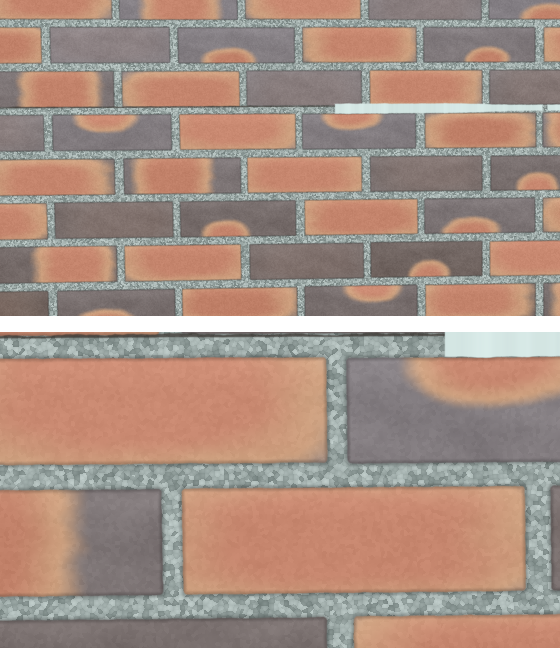
Top: the whole. Bottom: its middle third, enlarged.
Reproduce this texture procedurally as a Shadertoy shader.

```glsl
// Running-bond wall of glazed clay bricks with speckled mortar, seen slightly off axis.
// A warped grid gives each brick an id; hashes of that id choose its scorch pattern,
// layered sines mottle the glaze and cellular noise makes the mortar grain.

const vec3 MORTAR = vec3(0.61, 0.66, 0.65);
const vec3 LIME = vec3(0.83, 0.90, 0.89);
const vec3 BROWN = vec3(0.43, 0.38, 0.36);
const vec3 SLATE = vec3(0.52, 0.50, 0.52);
const vec3 TERRACOTTA = vec3(0.76, 0.50, 0.41);
const vec3 AMBER = vec3(0.82, 0.64, 0.50);
const float HALF_JOINT = 0.0128;

vec2 hash2(vec2 p) {
    vec3 h = fract(p.xyx * vec3(0.1031, 0.1030, 0.0973));
    h += dot(h, h.yzx + 33.33);
    return fract((h.xx + h.yz) * h.zy);
}

// Layered sines, roughly -1..1
float waves(vec2 p) {
    float sum = 0.0, amp = 0.5;
    for (int i = 0; i < 4; i++) {
        sum += amp * sin(p.x + 1.7 * sin(p.y)) * cos(p.y + sin(p.x * 0.7));
        p = mat2(1.5, 1.2, -1.2, 1.5) * p + 2.3;
        amp *= 0.55;
    }
    return sum;
}

// Cellular noise: x is the distance to the nearest grain, y its random shade
vec2 grains(vec2 p) {
    vec2 cell = floor(p), nearest = vec2(9.0, 0.0);
    for (int j = -1; j <= 1; j++)
    for (int i = -1; i <= 1; i++) {
        vec2 id = cell + vec2(i, j), rnd = hash2(id + 71.0);
        float d = length(id + rnd - p);
        if (d < nearest.x) nearest = vec2(d, fract(rnd.x * 7.0 + rnd.y * 3.0));
    }
    return nearest;
}

float roundBox(vec2 p, vec2 halfSize, float radius) {
    vec2 d = abs(p) - halfSize + radius;
    return length(max(d, 0.0)) + min(max(d.x, d.y), 0.0) - radius;
}

// Distance from a squarish patch centre, 1 on its border
float patchField(vec2 q, vec2 centre, vec2 radii, float power) {
    vec2 d = pow(abs((q - centre) / radii), vec2(power));
    return pow(d.x + d.y, 1.0 / power);
}

// q spans -1..1 over the brick face
vec3 brickColor(vec2 q, vec2 id, vec2 pos) {
    vec2 rnd = hash2(id + 19.0), rnd2 = hash2(id + 53.0);
    float kind = fract(id.y * 0.7549 + id.x * 0.5698 + 0.2);
    float mottle = waves(pos * vec2(24.0, 38.0) + rnd * 20.0);

    // Scorch shapes: full face, half disc on an edge, upright block, none
    vec2 centre = (rnd - 0.5) * vec2(0.3, 0.5);
    vec2 radii = vec2(1.0, 1.25) + 0.3 * rnd2;
    float power = 3.5, strength = 1.0;
    if (kind > 0.84) strength = 0.06;
    else if (kind > 0.70) { radii = vec2(0.68, 1.7); centre.x *= 2.0; }
    else if (kind > 0.43) {
        centre = vec2((rnd.x - 0.5) * 0.5, rnd.y < 0.6 ? -1.0 : 1.0);
        radii = vec2(0.36, 0.85) + 0.2 * rnd2;
        power = 2.2;
    }
    float field = patchField(q, centre, radii, power) + 0.08 * mottle;
    float rim = strength * (1.0 - smoothstep(0.82, 1.14, field));
    float core = strength * (1.0 - smoothstep(0.45, 0.92, field));

    float coolness = clamp(pos.y * 0.8 + rnd2.x * 0.5 - 0.05, 0.0, 1.0);
    vec3 color = mix(BROWN, SLATE, coolness) + 0.035 * mottle;
    color = mix(color, AMBER, rim * 0.95);
    color = mix(color, TERRACOTTA + 0.05 * (rnd2.y - 0.4), core * 0.9);

    // Fine fired texture and a soft sheen near the upper edge
    color += 0.03 * (grains(pos * 230.0).y - 0.5) + 0.012 * waves(pos * 95.0);
    return color + 0.025 * smoothstep(0.3, 0.85, q.y);
}

void mainImage(out vec4 fragColor, in vec2 fragCoord) {
    vec2 pos = fragCoord / iResolution.y;
    float pixel = 1.0 / iResolution.y;

    // Warped grid: perspective narrows columns and rows toward the right
    float x = pos.x - 0.03 * (1.0 - pos.y) * (1.0 - pos.x / 1.78);
    vec2 density = vec2(2.428 + 0.138 * x, 7.18 + 0.138 * x);
    float v = (0.926 - pos.y) * density.y + 1.0;
    float row = floor(v);
    float u = x * (2.428 + 0.069 * x) - 0.344 + (mod(row, 2.0) < 0.5 ? 0.45 : 0.0);
    vec2 id = vec2(floor(u), row);

    // Brick outline with slight laying errors and chipped edges
    vec2 halfSize = 0.5 / density - HALF_JOINT;
    vec2 local = vec2(fract(u) - 0.5, 0.5 - fract(v)) / density;
    local += (hash2(id + 7.0) - 0.5) * vec2(0.005, 0.002);
    float edge = roundBox(local, halfSize, 0.004) + 0.0007 * waves(pos * 120.0);
    float face = 1.0 - smoothstep(-pixel, pixel, edge);

    // Mortar with pale and dark grains, shaded beside the bricks
    vec2 grain = grains(pos * 190.0);
    vec3 mortar = MORTAR + 0.24 * (grain.y - 0.5) - 0.08 * (grain.x - 0.4);
    mortar += 0.025 * waves(pos * 18.0);
    mortar *= 1.0 - 0.22 * (1.0 - smoothstep(0.0, 0.005, edge));

    vec3 brick = brickColor(local / halfSize, id, pos);
    brick *= 1.0 - 0.2 * smoothstep(-0.005, 0.0, edge);
    vec3 color = mix(mortar, brick, face);

    // One worn bed joint: a broken crack on the left, bare lime on the right
    float bed = (3.0 - v) / density.y;
    float rough = waves(vec2(pos.x * 60.0, 2.0));
    float crack = abs(bed - 0.011 - 0.0015 * rough) - 0.0015 - 0.001 * rough;
    float crackMask = (1.0 - smoothstep(-pixel, pixel, crack)) * step(pos.x, 1.06);
    color = mix(color, vec3(0.24, 0.22, 0.20), 0.75 * crackMask);
    float thickness = 0.0155 - 0.006 * smoothstep(1.35, 1.7, pos.x) + 0.0015 * rough;
    float strip = max(abs(bed - 0.003) - thickness, 1.06 - pos.x);
    strip = max(strip, 0.008 - abs(pos.x - 1.725));
    color = mix(color, LIME + 0.03 * rough, 1.0 - smoothstep(-pixel, pixel, strip));

    fragColor = vec4(clamp(color, 0.0, 1.0), 1.0);
}
```
